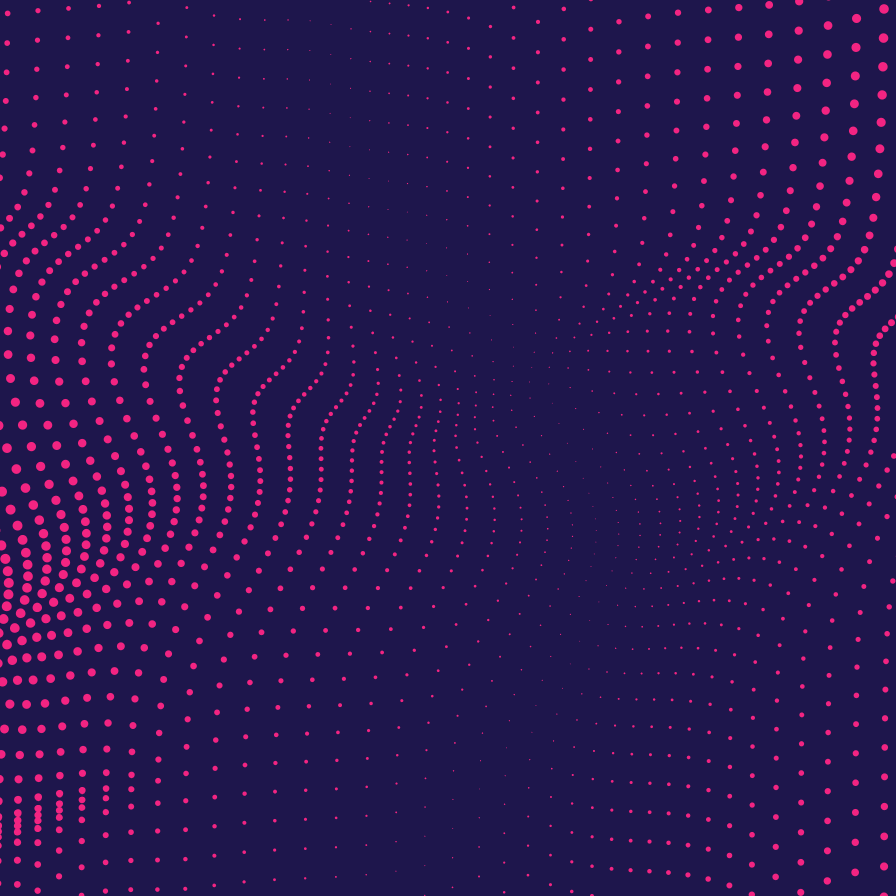
Give the GLSL for this background, as a WebGL 1 fragment shader.

```glsl
precision highp float;
// Pink halftone dots on dark indigo, set on a lattice bent by wavy bands.
// The lattice is warped by formulas, and its local slope turns the distance
// to the nearest lattice point back into canvas units, so dots stay round.
uniform vec2 u_resolution;

const float TAU = 6.2831853;
const float COLUMN_GAP = 0.0277;
const float ROW_GAP = 0.035;
const vec3 INDIGO = vec3(0.118, 0.086, 0.298);
const vec3 PINK = vec3(0.95, 0.14, 0.51);

// Height of the steep fold, measured down from the top
float foldBand(float x) {
  return 0.355 + 0.05 * x - 0.10 * cos(TAU * x / 0.83);
}

// Height where the columns bulge to the right
float bulgeBand(float x) {
  return 0.63 - 0.13 * x - 0.05 * sin(TAU * (x - 0.03) / 0.85);
}

// The fold is strong near both sides and weak in between
float foldStrength(float x) {
  return 0.25 + 0.375 * (1.0 + cos(TAU * (x - 0.2) / 0.75));
}

// Sideways shift of a column at depth y
float columnShift(float x, float y) {
  float fold = atan((y - foldBand(x)) / 0.03);
  float bulge = (y - bulgeBand(x)) / 0.13;
  return 0.075 * exp(-bulge * bulge) - 0.05 * foldStrength(x) * fold;
}

// Row number at depth y: rows crowd together along each band
float rowNumber(float x, float y) {
  float fold = 3.4 * foldStrength(x) * atan((y - foldBand(x)) / 0.03);
  float bulge = 3.4 * atan((y - bulgeBand(x)) / 0.07);
  float creaseFade = 1.0 - smoothstep(0.08, 0.3, x);
  float crease = 1.6 * creaseFade * atan((y - 0.945 + 0.3 * x) / 0.012);
  return y / ROW_GAP + fold + bulge + crease;
}

// Canvas point to lattice coordinates, by damped iteration for the column
vec2 latticeAt(vec2 p) {
  float x = p.x;
  for (int i = 0; i < 20; i++) {
    x += 0.4 * (p.x - x - columnShift(x, p.y));
  }
  float column = x / COLUMN_GAP;
  return vec2(column, rowNumber(x, p.y) + 0.5 * column);
}

// Dots shrink to nothing along a winding vertical line
float dotRadius(vec2 p) {
  float valley = 0.515 - 0.156 * cos(TAU * (p.y - 0.026) / 1.17);
  return 0.0004 + 0.0078 * abs(p.x - valley);
}

// Distance to the nearest lattice point, in canvas units
float dotDistance(vec2 p) {
  const float STEP = 0.0005;
  vec2 cell = latticeAt(p);
  vec2 alongX = (latticeAt(p + vec2(STEP, 0.0)) - cell) / STEP;
  vec2 alongY = (latticeAt(p + vec2(0.0, STEP)) - cell) / STEP;
  float area = alongX.x * alongY.y - alongY.x * alongX.y;
  area = (area < 0.0 ? -1.0 : 1.0) * max(abs(area), 1.0);
  vec2 nearest = fract(cell + 0.5) - 0.5;
  float best = 1.0;
  for (int j = -1; j <= 1; j++) {
    for (int i = -1; i <= 1; i++) {
      vec2 g = nearest + vec2(float(i), float(j));
      vec2 offset = vec2(g.x * alongY.y - g.y * alongY.x,
                         g.y * alongX.x - g.x * alongX.y) / area;
      best = min(best, length(offset));
    }
  }
  return best;
}

void main() {
  float pixel = 1.0 / u_resolution.y;
  vec2 p = gl_FragCoord.xy * pixel;
  p.y = 1.0 - p.y;

  // Smooth disc, faded when it is smaller than a pixel
  float radius = dotRadius(p);
  float cover = clamp((radius - dotDistance(p)) / pixel + 0.5, 0.0, 1.0);
  cover *= min(1.0, 2.0 * radius / pixel);

  gl_FragColor = vec4(mix(INDIGO, PINK, cover), 1.0);
}
```
